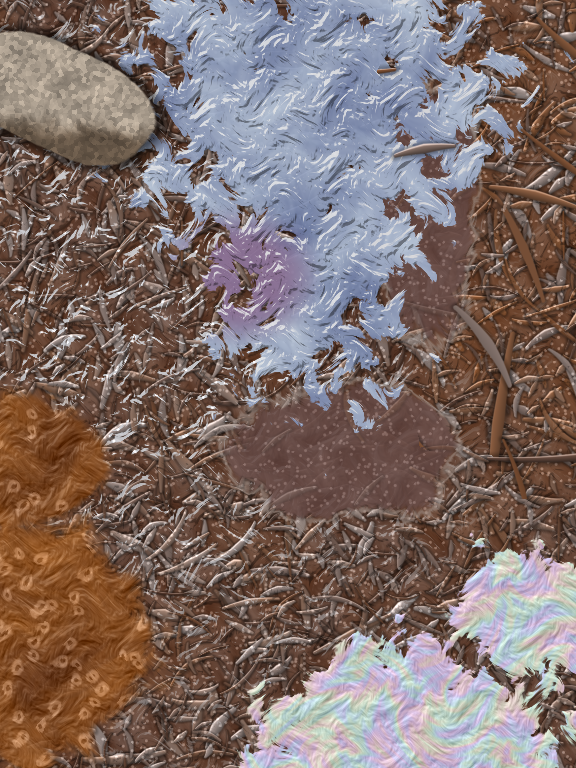
This texture is drawn by a Shadertoy shader. Its source:

```glsl
// Wet forest litter: rusty pools, glossy needles, an oily sky-blue film and a stone.
// Layered sines shape the liquid, cellular noise makes grit and bubbles,
// and bent capsules scattered on grids make the needles and twigs.

const vec2 LIGHT = vec2(-0.4, 0.9);

vec2 hash2(vec2 p) {
  vec3 q = fract(p.xyx * vec3(0.1031, 0.1030, 0.0973));
  q += dot(q, q.yzx + 33.33);
  return fract((q.xx + q.yz) * q.zy);
}

mat2 spin(float a) {
  return mat2(cos(a), -sin(a), sin(a), cos(a));
}

// Warped sines, five octaves
float ripple(vec2 p) {
  float sum = 0.0, amp = 0.5;
  for (int i = 0; i < 5; i++) {
    p += 0.6 * sin(p.yx * 1.1 + float(i) * vec2(1.7, 2.9));
    sum += amp * sin(p.x) * cos(p.y);
    p = mat2(1.4, 1.2, -1.2, 1.4) * p;
    amp *= 0.62;
  }
  return sum;
}

// Distance to the nearest cell point, and its random value
vec2 cells(vec2 p) {
  vec2 best = vec2(9.0, 0.0);
  for (int k = 0; k < 9; k++) {
    vec2 id = floor(p) + vec2(k % 3 - 1, k / 3 - 1);
    vec2 h = hash2(id);
    float d = length(p - id - h);
    if (d < best.x) best = vec2(d, fract(h.x * 7.0 + h.y));
  }
  return best;
}

// Positive inside an ellipse
float blob(vec2 p, float x, float y, float rx, float ry) {
  return 1.0 - length((p - vec2(x, y)) / vec2(rx, ry));
}

// Lays one grid of bent, lit needles over a colour
vec3 scatter(vec3 color, vec2 p, float scale, float width, float density, float rust) {
  vec2 g = p * scale;
  float blur = scale / iResolution.y;
  for (int k = 0; k < 9; k++) {
    vec2 id = floor(g) + vec2(k % 3 - 1, k / 3 - 1);
    vec2 form = hash2(id + scale * 3.0 + 40.0), kind = hash2(id + scale * 5.0 + 90.0);
    float turn = 6.2832 * form.x, halfLen = 0.35 + 0.5 * form.y;
    vec2 q = spin(turn) * (g - id - hash2(id + scale * 7.0));
    q.y += (kind.x - 0.5) * 0.7 * q.x * q.x;
    float w = width * (0.5 + kind.y) * (1.0 - 0.6 * min(abs(q.x) / halfLen, 1.0));
    float d = length(vec2(max(abs(q.x) - halfLen, 0.0), q.y)) - w;
    float lit = clamp(q.y / w, -1.0, 1.0) * dot(vec2(-sin(turn), cos(turn)), LIGHT);
    vec3 tone = mix(vec3(0.33, 0.22, 0.17), vec3(0.63, 0.57, 0.55), kind.y);
    tone = mix(tone, vec3(0.54, 0.33, 0.19), rust * step(0.45, kind.x));
    tone = tone * (0.88 + 0.35 * lit) + 0.36 * smoothstep(0.35, 0.9, lit);
    float present = step(fract(kind.x * 5.0 + kind.y * 7.0), density);
    color *= 1.0 - 0.3 * present * (1.0 - smoothstep(0.0, width * 1.2, d));
    color = mix(color, tone, present * (1.0 - smoothstep(-blur, blur, d)));
  }
  return color;
}

void mainImage(out vec4 fragColor, in vec2 fragCoord) {
  vec2 p = fragCoord / iResolution.y;
  float broad = ripple(p * 22.0), fine = ripple(p * 65.0 + 9.0);
  float slope = (fine - ripple(p * 65.0 + 9.0 + LIGHT * 0.22)) * 2.2;
  float glint = smoothstep(0.25, 0.7, slope), shade = smoothstep(0.25, 0.8, -slope);
  vec2 grit = cells(p * 170.0);
  float speck = step(0.75, grit.y) * (1.0 - smoothstep(0.15, 0.5, grit.x));

  // Regions
  float rightSide = smoothstep(0.46, 0.66, p.x + 0.05 * broad) * smoothstep(0.25, 0.45, p.y);
  float wobble = 0.2 * broad + 0.1 * fine;
  float rustPool = wobble + max(blob(p, 0.03, 0.40, 0.13, 0.10), blob(p, 0.04, 0.16, 0.18, 0.18));
  float maroonPool = wobble + max(blob(p, 0.45, 0.41, 0.17, 0.10), blob(p, 0.55, 0.73, 0.08, 0.19));
  float blueFilm = max(blob(p, 0.40, 0.88, 0.24, 0.22), blob(p, 0.41, 0.67, 0.13, 0.20));
  float paleFilm = max(blob(p, 0.53, 0.04, 0.22, 0.13), blob(p, 0.69, 0.20, 0.11, 0.09));
  float rusty = clamp(0.3 + 0.5 * rightSide + 0.4 * broad, 0.0, 1.0);

  // Mud and needle litter
  vec3 color = mix(vec3(0.30, 0.18, 0.13), vec3(0.47, 0.37, 0.33), 0.5 + 0.7 * fine);
  color = mix(color, vec3(0.50, 0.29, 0.15), 0.5 * rusty);
  color = scatter(color, p, 26.0, 0.13, 0.85, rusty);
  color = scatter(color, p + 3.0, 15.0, 0.08, 0.65, rusty);
  color = scatter(color, p + 7.0, 42.0, 0.13, 0.75, rusty * 0.6);
  color = scatter(color, p + 5.0, 21.0, 0.07, 0.55, rusty);

  // Sky glints and pale grit on the litter
  float gloss = 0.75 + 0.5 * blob(p, 0.20, 0.66, 0.25, 0.32) - 0.3 * rightSide;
  color = mix(color, vec3(0.82, 0.83, 0.85), clamp(gloss, 0.1, 0.9) * glint);
  color = color * (1.0 - 0.3 * shade) + 0.22 * speck;

  // Rust pools with bubble rims
  vec2 bubble = cells(p * 34.0 + 0.25 * fine);
  float rim = smoothstep(0.07, 0.14, bubble.x) * (1.0 - smoothstep(0.22, 0.34, bubble.x));
  vec3 rust = mix(vec3(0.40, 0.21, 0.09), vec3(0.64, 0.38, 0.16), 0.5 + 0.6 * broad);
  rust += 0.2 * rim * step(0.5, bubble.y) + 0.12 * slope;
  color = mix(color, rust, 0.88 * smoothstep(0.05, 0.25, rustPool));

  // Maroon pools with drowned needles and a pale shoreline
  vec3 maroon = vec3(0.40, 0.29, 0.27) + 0.05 * fine + 0.12 * speck;
  maroon = mix(maroon, scatter(maroon, p + 2.0, 18.0, 0.07, 0.6, 0.5), 0.35);
  color = mix(color, maroon, 0.92 * smoothstep(0.08, 0.2, maroonPool));
  float shore = 1.0 - smoothstep(0.0, 0.06, abs(maroonPool - 0.08));
  color = mix(color, vec3(0.62, 0.56, 0.53), 0.6 * shore);

  // Oily films torn into holes
  vec3 oil = mix(vec3(0.47, 0.53, 0.68), vec3(0.69, 0.75, 0.84), 0.5 + 0.8 * broad);
  oil = mix(oil, vec3(0.55, 0.45, 0.60), smoothstep(0.0, 0.6, blob(p, 0.31, 0.64, 0.12, 0.10)));
  oil = mix(oil, vec3(0.91), 0.85 * glint) * (1.0 - 0.4 * shade);
  color = mix(color, oil, 0.93 * smoothstep(0.06, 0.14, blueFilm + 0.33 * broad + 0.6 * fine));
  vec3 sheen = vec3(0.79, 0.79, 0.83) + 0.07 * cos(9.0 * broad + vec3(0, 2, 4)) + 0.16 * slope;
  color = mix(color, sheen, 0.93 * smoothstep(0.05, 0.13, paleFilm + 0.3 * broad + 0.35 * fine));

  // Larger twigs on the right
  color = scatter(color, p + 1.0, 6.5, 0.05, 0.55 * rightSide, 0.7);
  color = scatter(color, p + 4.0, 10.0, 0.06, 0.55 * rightSide, 0.7);

  // Stone with a sunlit top
  vec2 q = spin(-0.42) * (p - vec2(0.075, 0.872));
  vec2 r = pow(abs(q / vec2(0.128, 0.068)), vec2(2.6));
  float stone = pow(r.x + r.y, 0.385) - 1.0 + 0.05 * broad;
  color *= 1.0 - 0.55 * (1.0 - smoothstep(0.0, 0.22, stone));
  float face = smoothstep(-0.055, -0.02, q.y - 0.35 * q.x + 0.012 * fine);
  vec3 granite = mix(vec3(0.40, 0.34, 0.28), vec3(0.66, 0.61, 0.55), face);
  granite *= 0.85 + 0.3 * grit.y + 0.15 * fine;
  color = mix(color, granite, 1.0 - smoothstep(-0.02, 0.02, stone));

  fragColor = vec4(clamp(color, 0.0, 1.0), 1.0);
}
```
